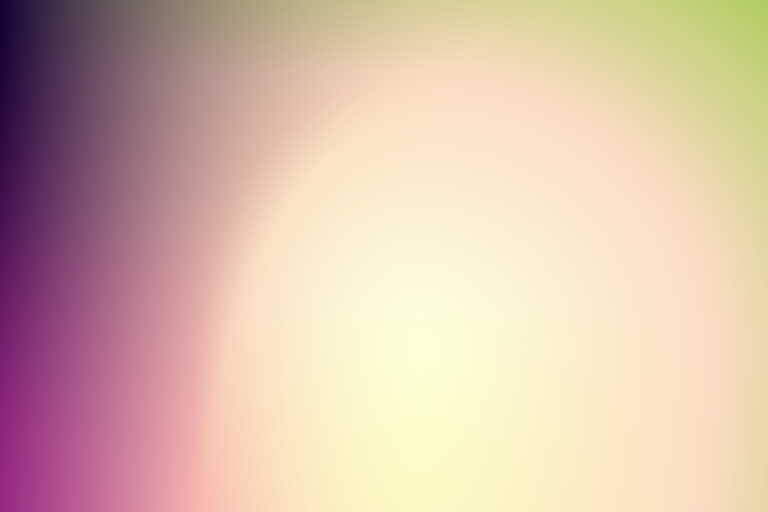
Write a Shadertoy shader that draws this background.

```glsl
// Soft cream glow with a peach rim, fading to violet, navy and olive green edges.

// Elliptical distance from the glow centre; 1.0 lies on the peach rim.
float rimDistance(vec2 offset, float leftRadius) {
    float radiusX = offset.x < 0.0 ? leftRadius : 0.38;
    float radiusY = offset.y < 0.0 ? 1.2 : 0.52;
    return length(offset / vec2(radiusX, radiusY));
}

// Cream centre blending outwards into a rim that is pinker on the left.
vec3 glow(vec2 uv, vec2 offset) {
    float side = smoothstep(0.25, 0.65, uv.x);
    vec3 cream = vec3(0.99, 1.0, mix(0.77, 0.86, smoothstep(0.0, 0.45, uv.y)));
    vec3 pink = mix(vec3(0.97, 0.72, 0.69), vec3(0.97, 0.86, 0.71), uv.y);
    vec3 rim = mix(pink, vec3(0.98, 0.86, 0.76), side);
    float d = min(rimDistance(offset, 0.30), 1.0);
    return mix(cream, rim, pow(d, mix(1.9, 1.2, side)));
}

void mainImage(out vec4 fragColor, in vec2 fragCoord) {
    vec2 uv = fragCoord / iResolution.xy;
    vec2 offset = uv - vec2(0.55, 0.33);
    vec3 color = glow(uv, offset);

    // Olive green gathers above and to the right of the rim.
    float beyond = rimDistance(vec2(max(offset.x, 0.0), offset.y), 0.30) - 1.0;
    color = mix(color, vec3(0.69, 0.80, 0.38), smoothstep(-0.08, 0.10, beyond)
                * clamp(beyond / 0.75, 0.0, 1.0));

    // Left shade: violet below, navy above, reaching further in near the top.
    float rise = pow(uv.y, 4.0);
    float reach = 0.26 + 0.10 * uv.y + 0.44 * rise;
    float shade = pow(max(1.0 - uv.x / reach, 0.0), 1.0 + 1.6 * rise);
    vec3 violet = vec3(0.58, 0.15, 0.51);
    vec3 navy = vec3(0.08, 0.0, 0.20);
    color = mix(color, mix(violet, navy, smoothstep(0.0, 1.0, uv.y)), shade);

    fragColor = vec4(color, 1.0);
}
```
